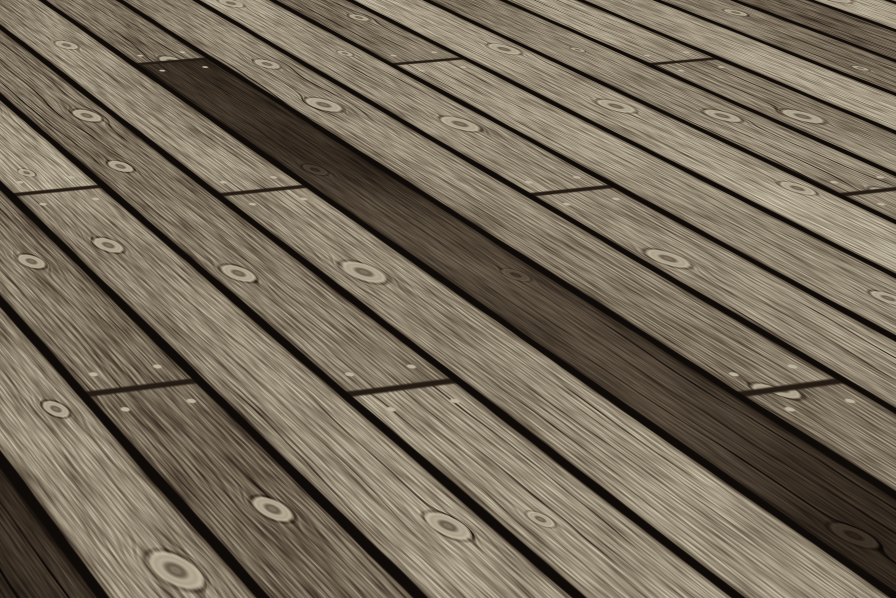
A Shadertoy shader for this texture:

```glsl
// Weathered timber decking seen at a slant: boards converge to a far point at upper left.
// The canvas is projected to board space (across, along), then each board gets
// sine-layered grain that flows around cellular knots, fibres, stains, gaps and seams.

float hash(vec2 p) {
    vec3 h = fract(p.xyx * 0.1031);
    h += dot(h, h.yzx + 33.33);
    return fract((h.x + h.y) * h.z);
}

// Distance to the nearest scattered cell point.
float cells(vec2 p) {
    vec2 base = floor(p);
    float nearest = 2.0;
    for (int y = -1; y <= 1; y++)
    for (int x = -1; x <= 1; x++) {
        vec2 cell = base + vec2(x, y);
        vec2 point = cell + vec2(hash(cell), hash(cell + 57.3));
        nearest = min(nearest, distance(p, point));
    }
    return nearest;
}

// Layered, rotated sines in about -1..1.
float waves(vec2 p) {
    float sum = 0.0, amp = 0.5;
    for (int i = 0; i < 4; i++) {
        sum += amp * sin(p.x + 1.7 * sin(p.y));
        p = mat2(1.6, 1.2, -1.2, 1.6) * p + 1.3;
        amp *= 0.5;
    }
    return sum;
}

// Sun-bleached wood from near black (0) to pale grey (1).
vec3 woodColour(float tone) {
    return vec3(0.8, 0.77, 0.68) * pow(vec3(clamp(tone, 0.06, 1.1)), vec3(1.0, 1.12, 1.22));
}

vec3 deck(vec2 p) {
    // Perspective: one unit of each axis is one board width.
    vec2 fromVanish = vec2(p.x + 1.27, 1.9375 - p.y);
    float u = (fromVanish.x / fromVanish.y - 0.745) / 0.137;
    float along = 26.0 / fromVanish.y;
    float row = floor(u), across = u - row;

    // Staggered end joints split each row into two boards.
    float joint = 16.4 + 4.3 * mod(row - step(row, 2.5), 3.0);
    float toJoint = along - joint - 0.25 * (across - 0.5);
    float id = row + 40.0 * step(0.0, toJoint);

    // Grain lines, parted by knots like a stream around stones.
    float grain = across - 0.5 + 0.07 * waves(vec2(along * 0.55 + id * 7.0, across * 2.0));
    float knotDist = 9.0;
    for (int k = -1; k <= 1; k++) {
        vec2 cell = vec2(floor(along / 2.2) + float(k), id + 11.0);
        if (hash(cell) > 0.48) continue;
        float radius = 0.06 + 0.1 * hash(cell + 3.1);
        vec2 centre = vec2(0.25 + 0.5 * hash(cell + 5.7), (cell.x + 0.2 + 0.6 * hash(cell + 9.2)) * 2.2);
        vec2 offset = (vec2(across, along) - centre) * vec2(1.0, 0.65);
        float dist = length(offset) / radius;
        grain -= offset.x / max(dist * dist, 1.0);
        knotDist = min(knotDist, dist);
    }

    // Growth rings, fibres and broad bleaching.
    float ring = sin(grain * 76.0 + 2.2 * waves(vec2(grain * 9.0 + id, along * 0.15)));
    float fibre = cells(vec2(across * 32.0 + id * 9.0, along * 1.2));
    float fleck = cells(vec2(across * 60.0 + id * 5.0, along * 4.0));
    float bleach = waves(vec2(across * 2.0 + id * 3.0, along * 0.6));
    float tone = 0.72 + 0.26 * (hash(vec2(id, 4.0)) - 0.5) + 0.09 * bleach;
    tone += 0.07 * ring - 0.2 * smoothstep(0.35, 1.0, ring);
    tone += 0.38 * (0.42 - fibre) + 0.22 * (0.42 - fleck);

    // Long dry cracks that come and go.
    float crack = smoothstep(0.96, 1.0, sin(grain * 23.0 + id * 5.0));
    tone -= 0.35 * crack * smoothstep(0.0, 0.5, waves(vec2(along * 0.7 + id, id)));

    // Knots: pale collar, brown heart, fine rings.
    float knotTone = 0.9 - 0.35 * smoothstep(0.75, 0.2, knotDist) + 0.07 * sin(knotDist * 15.0);
    tone = mix(tone, knotTone, smoothstep(1.1, 0.8, knotDist));
    tone -= 0.2 * smoothstep(0.2, 0.0, abs(knotDist - 1.12));

    // Damp, dark boards.
    bool damp = toJoint < 0.0 && (row == 5.0 || row == -1.0);
    if (damp) tone *= 0.43 + 0.12 * bleach;

    // Nail heads, worn edges, end joints and open gaps.
    vec2 nail = vec2(abs(across - 0.5) - 0.28, abs(toJoint) - 0.3);
    tone = mix(tone, 0.92, smoothstep(0.045, 0.025, length(nail)));
    float edge = min(across, 1.0 - across) + 0.009 * waves(vec2(along * 2.0, row));
    tone *= 0.72 + 0.28 * smoothstep(0.03, 0.12, edge);
    tone = mix(tone, 0.17, smoothstep(0.065, 0.02, abs(toJoint)));
    tone = mix(tone, 0.07, smoothstep(0.056, 0.036, edge));
    return woodColour(tone);
}

void mainImage(out vec4 fragColor, in vec2 fragCoord) {
    // Nine samples per pixel smooth the fine grain.
    vec3 sum = vec3(0.0);
    for (int i = 0; i < 9; i++) {
        vec2 jitter = (vec2(i % 3, i / 3) - 1.0) / 3.0;
        sum += deck((fragCoord + jitter) / iResolution.y);
    }
    fragColor = vec4(sum / 9.0, 1.0);
}
```
